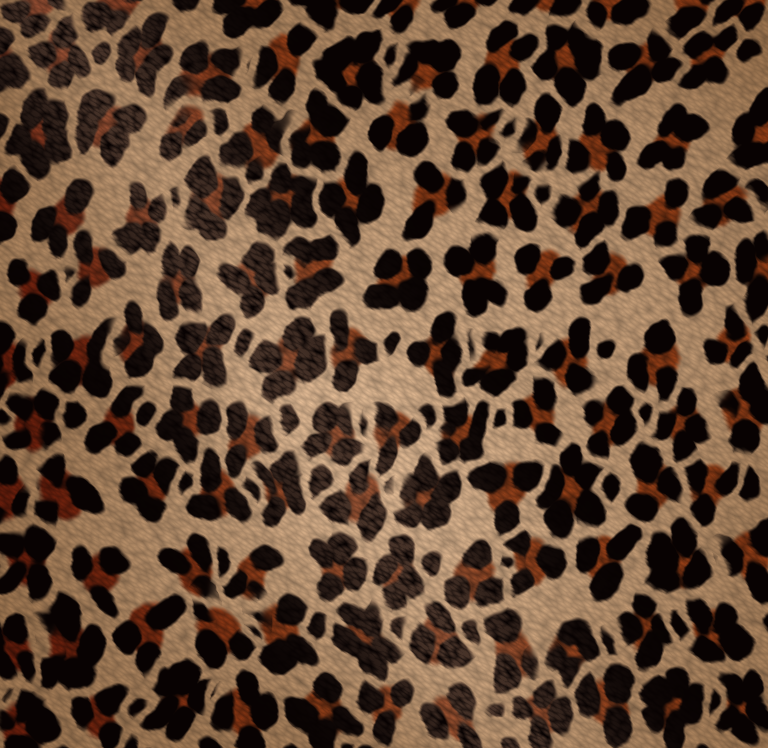
Give the GLSL for this pattern, as a Shadertoy shader.

```glsl
// Leopard hide: jittered, staggered cells each hold a rosette of dark lobes
// around a rust heart, with lone spots between them. Stretched cellular noise
// forms the slanted hair; a glow and a diagonal sheen light skin and spots.

const float ROSETTES = 10.4;   // cells per canvas height
const float TAU = 6.28318;

const vec3 TAN_LIGHT = vec3(0.74, 0.61, 0.485);
const vec3 TAN_DARK  = vec3(0.47, 0.335, 0.21);
const vec3 RUST      = vec3(0.43, 0.18, 0.065);
const vec3 RUST_DEEP = vec3(0.32, 0.09, 0.035);
const vec3 RUST_PALE = vec3(0.48, 0.28, 0.19);
const vec3 BLACK     = vec3(0.03, 0.008, 0.007);
const vec3 BLACK_LIT = vec3(0.28, 0.20, 0.16);

vec2 hash2(vec2 p) {
    vec2 q = vec2(dot(p, vec2(127.1, 311.7)), dot(p, vec2(269.5, 183.3)));
    return fract(sin(q) * 43758.5);
}

// Coordinates of p along and across an axis at the given angle.
vec2 alongAxis(vec2 p, float angle) {
    float c = cos(angle), s = sin(angle);
    return vec2(c * p.x + s * p.y, c * p.y - s * p.x);
}

// Distance to the nearest scattered point.
float cellular(vec2 p) {
    vec2 cell = floor(p);
    float nearest = 2.0;
    for (int y = -1; y <= 1; y++)
    for (int x = -1; x <= 1; x++) {
        vec2 c = cell + vec2(x, y);
        nearest = min(nearest, length(c + hash2(c) - p));
    }
    return nearest;
}

vec2 waves(vec2 p) {
    return sin(p.yx + 1.7 * sin(p * 0.63 + 2.0))
         + 0.5 * sin(p.yx * 2.3 + p * 1.1 + vec2(0.7, 4.1));
}

float ellipse(vec2 p, vec2 radii) {
    return (length(p / radii) - 1.0) * min(radii.x, radii.y);
}

float smoothMin(float a, float b, float k) {
    float h = max(k - abs(a - b), 0.0) / k;
    return min(a, b) - 0.25 * h * h * k;
}

// x: distance to the dark lobes, y: distance to the rust heart.
vec2 rosette(vec2 p, vec2 id, float lean) {
    vec2 rnd = hash2(id + 31.7);
    vec2 shape = hash2(id + 77.3);
    float size = mix(0.88, 1.16, shape.x);
    vec2 q = alongAxis(p, lean + (rnd.x - 0.5) * 0.9) * vec2(0.84, 1.1) / size;
    int lobes = 3 + int(rnd.y * 2.6);
    float dark = 2.0;
    for (int k = 0; k < 5; k++) {
        if (k >= lobes) break;
        vec2 a = hash2(id * 3.1 + float(k) * 17.3);
        vec2 b = hash2(id * 5.7 + float(k) * 11.9);
        float angle = TAU * (float(k) + 0.4 * a.x + shape.y) / float(lobes);
        vec2 local = alongAxis(q, angle) - vec2(mix(0.26, 0.33, a.y), 0.0);
        local = alongAxis(local, (b.x - 0.5) * 2.6);
        vec2 radii = vec2(mix(0.19, 0.27, b.y), mix(0.155, 0.205, a.x));
        dark = smoothMin(dark, ellipse(local, radii), 0.04);
    }
    return vec2(dark, length(q) - 0.27) * size;
}

// Small solitary spot, present in about half of the cells.
float loneSpot(vec2 p, vec2 id) {
    vec2 rnd = hash2(id + 53.9);
    vec2 radii = mix(vec2(0.15, 0.11), vec2(0.24, 0.17), rnd.y);
    float d = ellipse(alongAxis(p, 0.6 + 1.6 * rnd.y), radii);
    return rnd.x < 0.5 ? d : 2.0;
}

// Nearest spot, with a thin strip of skin kept between neighbours.
vec2 spotField(vec2 p) {
    float first = 2.0, second = 2.0, heart = 2.0;
    float row = floor(p.y);
    for (int y = -1; y <= 1; y++) {
        float r = row + float(y);
        float stagger = 0.5 * mod(r, 2.0);
        float column = floor(p.x - stagger);
        float lean = mix(1.85, 0.75, clamp(r / ROSETTES, 0.0, 1.0));
        for (int x = -1; x <= 1; x++) {
            vec2 id = vec2(column + float(x), r);
            vec2 jitter = (hash2(id) - 0.5) * 0.36;
            vec2 local = p - id - vec2(0.5 + stagger, 0.5);
            vec2 d = rosette(local - jitter, id, lean);
            float lone = loneSpot(local - vec2(0.5, 0.12) - 0.5 * jitter, id);
            second = min(second, max(first, d.x));
            first = min(first, d.x);
            second = min(second, max(first, lone));
            first = min(first, lone);
            heart = min(heart, d.y);
        }
    }
    return vec2(max(first, 0.05 - 0.5 * (second - first)), heart);
}

void mainImage(out vec4 fragColor, in vec2 fragCoord) {
    vec2 uv = fragCoord / iResolution.y;

    // Slanted hair and broad light
    vec2 strand = alongAxis(uv, -0.6);
    float hair = cellular(strand * vec2(75.0, 200.0)) - 0.5;
    float tuft = cellular(strand * vec2(36.0, 90.0) + 9.0) - 0.5;
    vec2 fromGlow = uv - vec2(0.58, 0.48);
    float glow = exp(-3.0 * dot(fromGlow, fromGlow));
    float offset = uv.x - 0.13 - 0.62 * (0.9 - uv.y);
    float sheen = exp(-offset * offset / 0.02);

    // Spots with gently wavering edges
    vec2 p = uv * ROSETTES;
    p += 0.035 * waves(p * 4.0) + 0.012 * waves(p * 12.0) + 0.02 * hair;
    vec2 spots = spotField(p);
    float soft = max(0.026, ROSETTES / iResolution.y);
    float dark = 1.0 - smoothstep(-soft, soft, spots.x);
    float heart = 1.0 - smoothstep(-0.06, 0.04, spots.y);

    // Colour layers
    float tone = 0.85 * glow + 0.2 * sheen + 0.04 * waves(uv * 9.0).x;
    vec3 skin = mix(TAN_DARK, TAN_LIGHT, clamp(tone, 0.0, 1.0));
    skin *= 1.0 - 0.27 * hair - 0.18 * tuft;
    vec3 rust = mix(RUST_DEEP, RUST, smoothstep(0.0, 0.45, uv.x));
    rust = mix(rust, RUST_PALE, 0.75 * sheen) * (1.0 - 0.5 * hair - 0.3 * tuft);
    float glint = sheen * clamp(0.55 - 1.2 * hair - 0.8 * tuft, 0.0, 1.0);
    vec3 spot = mix(BLACK, BLACK_LIT, glint);

    vec3 color = mix(mix(skin, rust, heart), spot, dark);
    fragColor = vec4(color, 1.0);
}
```
